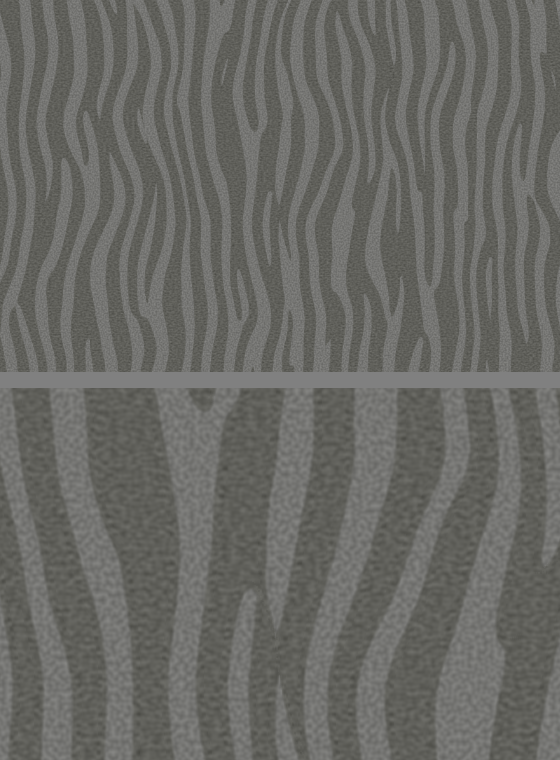
Top: the whole. Bottom: its middle third, enlarged.
This pattern is drawn by a Shadertoy shader. Its source:

```glsl
// Woven fabric with wavy vertical zebra stripes in two warm greys.

const float TAU = 6.2831853;

float hash(vec2 p) {
    vec3 q = fract(p.xyx * vec3(0.1031, 0.1030, 0.0973));
    q += dot(q, q.yzx + 33.33);
    return fract((q.x + q.y) * q.z);
}

// Dot product of a random unit gradient with the offset from its cell corner
float cornerSlope(vec2 cell, vec2 offset) {
    float angle = TAU * hash(cell);
    return dot(vec2(cos(angle), sin(angle)), offset);
}

float gradientNoise(vec2 p) {
    vec2 cell = floor(p), f = fract(p);
    vec2 u = f * f * f * (f * (f * 6.0 - 15.0) + 10.0);
    vec2 e = vec2(1.0, 0.0);
    float low = mix(cornerSlope(cell, f), cornerSlope(cell + e.xy, f - e.xy), u.x);
    float high = mix(cornerSlope(cell + e.yx, f - e.yx), cornerSlope(cell + e.xx, f - e.xx), u.x);
    return mix(low, high, u.y);
}

// Roughly bell-shaped random value with unit deviation
float bell(float seed) {
    float sum = hash(vec2(seed, 3.0)) + hash(vec2(seed, 17.0)) + hash(vec2(seed, 41.0));
    return 2.0 * (sum - 1.5);
}

// Interfering waves of similar direction: stripes that fork and taper
float stripeField(vec2 p) {
    const int WAVES = 32;
    vec2 sum = vec2(0.0);
    for (int i = 0; i < WAVES; i++) {
        float seed = float(i) * 7.0 + 5.0;
        vec2 frequency = vec2(15.5 + 4.2 * bell(seed), 1.5 * bell(seed + 300.0));
        float phase = TAU * (dot(frequency, p) + hash(vec2(seed, 91.0)));
        sum += vec2(cos(phase), sin(phase));
    }
    sum /= sqrt(float(WAVES));
    // Even out the amplitude so that stripes stay continuous between forks
    return sum.x / pow(length(sum) + 1e-4, 0.65);
}

void mainImage(out vec4 fragColor, in vec2 fragCoord) {
    vec2 p = fragCoord / iResolution.y;

    // Shared sideways sway of neighbouring stripes
    vec2 swayed = p;
    swayed.x += 0.070 * gradientNoise(p * vec2(2.8, 3.2) + 20.0);
    swayed.x += 0.014 * gradientNoise(p * vec2(7.0, 8.0) + 50.0);

    // Approximate signed distance to the stripe edge, positive inside
    float field = stripeField(swayed) - 0.15 - 0.45 * gradientNoise(p * vec2(7.0, 3.0) + 70.0);
    float slope = length(vec2(dFdx(field), dFdy(field))) * iResolution.y;
    float edge = field / max(slope, 1.0);
    float stripe = smoothstep(-0.0020, 0.0020, edge);

    // Ribbed weave of the ground and fine speckle of the stripes
    float weave = gradientNoise(p * vec2(130.0, 215.0));
    float speckle = gradientNoise(p * 213.0 + 300.0);
    vec3 ground = vec3(0.375, 0.375, 0.354) + 0.075 * weave + 0.04 * speckle;
    vec3 thread = vec3(0.462, 0.462, 0.452) + 0.095 * speckle;

    // Rows of small stitches running along the stripes
    float stitchRow = 1.0 - smoothstep(0.0012, 0.0040, abs(edge + 0.0065));
    float stitch = 0.5 + 0.5 * cos(TAU * p.y / 0.0085);
    ground -= 0.045 * stitchRow * (stitch - 0.4);

    fragColor = vec4(mix(ground, thread, stripe), 1.0);
}
```
